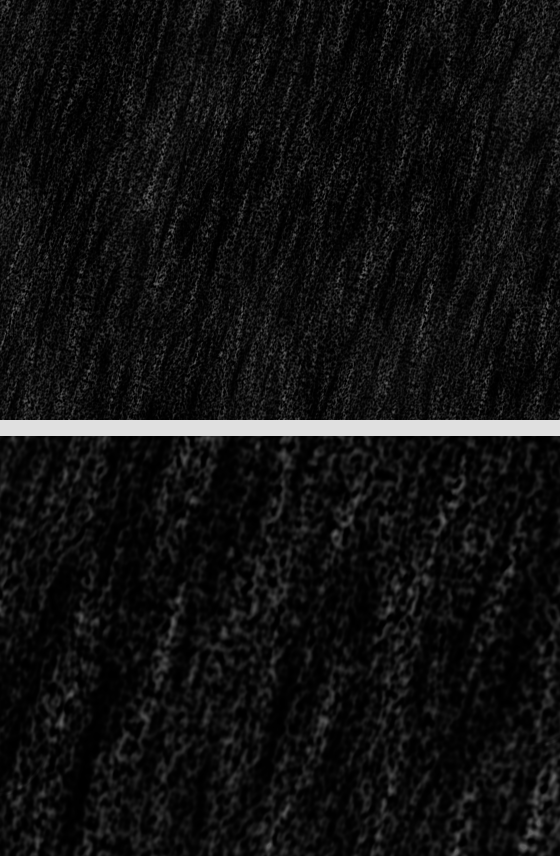
Top: the whole. Bottom: its middle third, enlarged.
A Shadertoy shader for this texture:

```glsl
// Dark, grainy fibre surface: fine speckle gathered into steep slanted streaks.
// Layers of stretched gradient noise add up to one tone, which a soft floor
// keeps above black; a few faint curled hairs lie on top.

const float TILT = 0.29;            // lean of the streaks from vertical, radians
const float MEAN_TONE = 0.044;
const float TONE_SPREAD = 0.066;
const float FLOOR_SOFTNESS = 0.028;
const vec3 TINT = vec3(1.0);

// Noise cells per canvas height: x across the streaks, y along them
const vec2 FINE_GRAIN = vec2(215.0, 160.0);
const vec2 COARSE_GRAIN = vec2(138.0, 84.0);
const vec2 FINE_STREAK = vec2(82.0, 13.0);
const vec2 BROAD_STREAK = vec2(36.0, 4.6);
const vec2 PATCH = vec2(5.0, 2.2);

const float STREAK_GAIN = 0.32;     // how strongly streaks amplify the grain
const float EDGE_LIFT = 0.6;        // the middle is a little darker
const int HAIR_COUNT = 10;
const float HAIR_TONE = 0.045;
const float HAIR_WIDTH = 0.0013;

vec2 hash2(ivec2 cell) {
    uvec2 q = uvec2(cell) * uvec2(1597334673u, 3812015801u);
    uint n = (q.x ^ q.y) * 1597334673u;
    n = (n ^ (n >> 15)) * 2246822519u;
    n ^= n >> 13;
    return vec2(n & 65535u, n >> 16) / 65535.0;
}

float cornerSlope(ivec2 cell, vec2 offset) {
    float angle = 6.2831853 * hash2(cell).x;
    return dot(vec2(cos(angle), sin(angle)), offset);
}

// Gradient noise scaled to a standard deviation near one
float gradientNoise(vec2 p) {
    ivec2 cell = ivec2(floor(p));
    vec2 f = fract(p);
    vec2 u = f * f * f * (f * (f * 6.0 - 15.0) + 10.0);
    float low = mix(cornerSlope(cell, f),
                    cornerSlope(cell + ivec2(1, 0), f - vec2(1, 0)), u.x);
    float high = mix(cornerSlope(cell + ivec2(0, 1), f - vec2(0, 1)),
                     cornerSlope(cell + ivec2(1, 1), f - vec2(1, 1)), u.x);
    return 4.6 * mix(low, high, u.y);
}

// Scattered thin arcs that fade out toward their ends
float hairs(vec2 p, float aspect, float pixel) {
    float cover = 0.0;
    float width = max(HAIR_WIDTH, 0.6 * pixel);
    for (int i = 0; i < HAIR_COUNT; i++) {
        vec2 centre = hash2(ivec2(i, 701)) * vec2(aspect, 1.0);
        vec2 shape = hash2(ivec2(i, 907));
        float radius = mix(0.025, 0.075, shape.x);
        float facing = 6.2831853 * shape.y;
        vec2 d = p - centre;
        float r = length(d);
        float toward = dot(d, vec2(cos(facing), sin(facing))) / max(r, 1e-4);
        float line = 1.0 - smoothstep(0.3 * width, 1.5 * width, abs(r - radius));
        cover = max(cover, line * smoothstep(0.35, 0.8, toward));
    }
    return cover;
}

void mainImage(out vec4 fragColor, in vec2 fragCoord) {
    vec2 p = fragCoord / iResolution.y;
    float aspect = iResolution.x / iResolution.y;

    // Streak frame, gently bent and staggered so no rows line up
    float c = cos(TILT), s = sin(TILT);
    vec2 q = vec2(c * p.x - s * p.y, s * p.x + c * p.y);
    q.x += 0.004 * gradientNoise(q * vec2(5.0, 3.0) + 61.3);
    vec2 staggered = q + vec2(0.0, 0.06 * gradientNoise(vec2(q.x * 24.0, 7.4)));

    // Streaks and patches
    float fineStreak = gradientNoise(staggered * FINE_STREAK + 17.7);
    float broadStreak = gradientNoise(staggered * BROAD_STREAK + 43.1);
    float patches = gradientNoise(q * PATCH + 89.6);
    float streak = 0.38 * fineStreak + 0.36 * broadStreak + 0.22 * patches;

    // Speckle, stronger where the streaks are bright
    float grain = 0.58 * gradientNoise(q * FINE_GRAIN + 131.9)
                + 0.50 * gradientNoise(q * COARSE_GRAIN + 211.3);
    grain *= exp(STREAK_GAIN * (fineStreak + broadStreak) * 0.7);

    // Tone with a soft floor
    vec2 fromCentre = p - 0.5 * vec2(aspect, 1.0);
    float lift = EDGE_LIFT * (dot(fromCentre, fromCentre) - 0.23);
    float tone = MEAN_TONE + TONE_SPREAD * (streak + grain + lift);
    tone = FLOOR_SOFTNESS * log(1.0 + exp(tone / FLOOR_SOFTNESS));

    // Hairs, broken up by the grain
    float hair = hairs(p, aspect, 1.0 / iResolution.y);
    tone += HAIR_TONE * hair * clamp(0.8 + 0.4 * grain, 0.0, 1.4);

    fragColor = vec4(TINT * min(tone, 0.36), 1.0);
}
```
